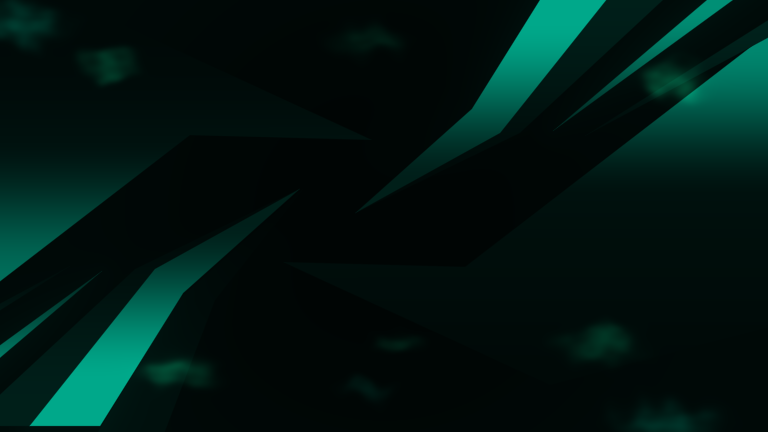
Give the GLSL for this background, as a Shadertoy shader.

```glsl
const vec3 TEAL = vec3(0.0, 1.0, 0.82);
const vec3 GREEN = vec3(0.04, 1.0, 0.62);
const vec2 CANVAS = vec2(16.0, 9.0);
const vec2 TURN_SUM = vec2(13.646, 9.625); // twice the pivot of the half turn

vec2 hashGradient(vec2 cell) {
    float angle = 6.2832 * fract(sin(dot(cell, vec2(127.1, 311.7))) * 4375.85);
    return vec2(cos(angle), sin(angle));
}

float gradientNoise(vec2 p) {
    vec2 i = floor(p), f = fract(p);
    vec2 u = f * f * f * (f * (f * 6.0 - 15.0) + 10.0);
    vec2 e = vec2(1.0, 0.0);
    float low = mix(dot(hashGradient(i), f), dot(hashGradient(i + e), f - e), u.x);
    float high = mix(dot(hashGradient(i + e.yx), f - e.yx),
                     dot(hashGradient(i + 1.0), f - 1.0), u.x);
    return mix(low, high, u.y);
}

// Signed distance to a polygon; repeated corners are allowed
float polygon(vec2 p, vec2 v[5]) {
    float d = 1e5, side = 1.0;
    for (int i = 0; i < 5; i++) {
        vec2 a = v[i], b = v[(i + 4) % 5];
        vec2 edge = b - a, w = p - a;
        vec2 r = w - edge * clamp(dot(w, edge) / max(dot(edge, edge), 1e-5), 0.0, 1.0);
        d = min(d, dot(r, r));
        bvec3 c = bvec3(p.y >= a.y, p.y < b.y, edge.x * w.y > edge.y * w.x);
        if (all(c) || all(not(c))) side = -side;
    }
    return side * sqrt(d);
}

float ramp(float y, float start, float end, float dim, float bright) {
    return mix(dim, bright, smoothstep(start, end, y));
}

float paint(float base, float light, float d, float blur) {
    return mix(base, light, 1.0 - smoothstep(-blur, blur, d));
}

// Wide panel, lit from its outer edge
float drawPanel(float light, vec2 p, vec2 glowRange, float glow, float blur) {
    float d = polygon(p, vec2[5](vec2(17.0, 9.07), vec2(9.69, 3.44), vec2(5.9, 3.54),
                                 vec2(11.46, 0.98), vec2(17.0, 2.45)));
    float fill = ramp(p.y, 1.0, 4.0, 0.034, 0.052)
               + ramp(p.y, glowRange.x - 1.5, glowRange.y, 0.0, 0.06)
               + ramp(p.y, glowRange.x, glowRange.y, 0.0, glow);
    return paint(light, fill, d, blur);
}

// Bent bright shard, its shadow and the thin slivers beside it
float drawShards(float light, vec2 p, float blur) {
    float shadow = polygon(p, vec2[5](vec2(13.03, 9.5), vec2(14.35, 9.5),
        vec2(10.83, 6.23), vec2(7.4, 4.56), vec2(10.42, 6.23)));
    float shard = polygon(p, vec2[5](vec2(11.56, 9.5), vec2(13.03, 9.5),
        vec2(10.42, 6.23), vec2(7.4, 4.56), vec2(9.83, 6.73)));
    vec2 tip = vec2(11.52, 6.27);
    float sliver = polygon(p, vec2[5](tip, vec2(15.55, 9.7), vec2(16.23, 9.7), tip, tip));
    vec2 faintTip = vec2(12.19, 6.17);
    float faint = polygon(p, vec2[5](faintTip, vec2(17.0, 9.21), vec2(17.0, 8.75),
        faintTip, faintTip));

    light += 0.03 * exp(-2.5 * max(min(shard, sliver), 0.0)) * smoothstep(5.0, 8.5, p.y);
    light = paint(light, ramp(p.y, 5.0, 9.0, 0.035, 0.12), shadow, blur);
    light = paint(light, ramp(p.y, 6.0, 8.6, 0.05, 0.13), faint, blur);
    light = paint(light, ramp(p.y, 6.2, 8.9, 0.17, 0.56), sliver, blur);
    return paint(light, ramp(p.y, 5.2, 8.6, 0.12, 0.66), shard, blur);
}

// Soft ragged flecks: centre, half width, strength
vec3 flecks(vec2 p) {
    vec4 spots[9] = vec4[9](
        vec4(0.4, 8.5, 0.75, 0.20), vec4(2.25, 7.63, 0.5, 0.17),
        vec4(7.7, 8.12, 0.65, 0.09), vec4(14.0, 7.3, 0.65, 0.25),
        vec4(3.65, 1.27, 0.65, 0.22), vec4(12.5, 1.82, 0.7, 0.15),
        vec4(8.3, 1.8, 0.4, 0.10), vec4(7.6, 0.9, 0.45, 0.07),
        vec4(13.9, 0.15, 0.85, 0.14));
    vec2 warp = vec2(gradientNoise(p * 1.7), gradientNoise(p * 1.7 + 19.0));
    vec3 glow = vec3(0.0);
    for (int i = 0; i < 9; i++) {
        vec2 r = (p - spots[i].xy + 0.35 * warp) / (spots[i].z * vec2(1.0, 0.48));
        vec3 tint = mix(TEAL, GREEN, i == 0 || i > 6 ? 0.15 : 0.85);
        glow += tint * spots[i].w * exp(-pow(dot(r, r), 1.4));
    }
    return glow * (0.9 + 0.5 * gradientNoise(p * vec2(2.5, 4.0)));
}

void mainImage(out vec4 fragColor, in vec2 fragCoord) {
    vec2 p = fragCoord / iResolution.xy * CANVAS;
    vec2 turned = TURN_SUM - p;
    float blur = 0.8 * CANVAS.y / iResolution.y;

    // Dark ground, a little lighter away from the middle
    float light = 0.021 + 0.014 * smoothstep(2.0, 8.0, length(p - 0.5 * CANVAS));

    light = drawPanel(light, p, vec2(4.9, 8.2), 0.42, blur);
    light = drawPanel(light, turned, vec2(3.5, 6.6), 0.32, blur);

    // Dim outer face of the lower shard
    float face = polygon(p, vec2[5](vec2(1.8, -0.4), vec2(3.28, -0.4), vec2(4.48, 2.75),
                                    vec2(6.31, 5.06), vec2(3.71, 2.75)));
    light = paint(light, ramp(-p.y, -4.5, 0.0, 0.025, 0.06), face, blur);

    light = drawShards(light, p, blur);
    light = drawShards(light, turned, blur);

    fragColor = vec4(TEAL * light + flecks(p), 1.0);
}
```
